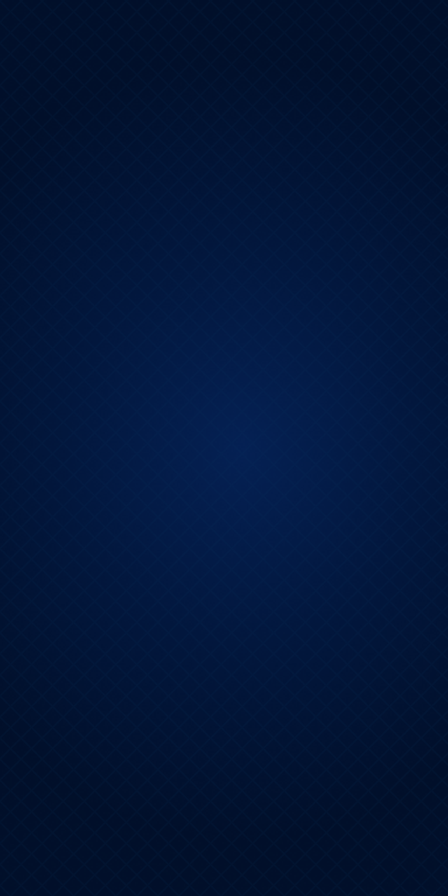
Write a Shadertoy shader that draws this background.

```glsl
// Deep navy backdrop with a soft central glow and a faint diagonal lattice.

const vec3 EDGE_COLOR = vec3(0.004, 0.060, 0.165);
const vec3 MID_COLOR = vec3(0.008, 0.090, 0.240);
const vec3 CORE_COLOR = vec3(0.018, 0.128, 0.328);
const vec3 LINE_COLOR = vec3(0.030, 0.220, 0.380);

// Lengths are in canvas widths, the glow centre in fractions of the canvas.
const vec2 GLOW_CENTER = vec2(0.54, 0.50);
const float GLOW_RADIUS = 0.78;
const float GLOW_STRETCH = 1.12;
const float LATTICE_PERIOD = 0.047;
const float LINE_HALF_WIDTH = 0.0013;
const float LINE_OPACITY = 0.11;
const float GRAIN = 0.004;

float hash(vec2 p) {
    return fract(sin(dot(p, vec2(127.1, 311.7))) * 43758.5453);
}

// Radial glow blended through three colours
vec3 glowColor(vec2 offset) {
    float r = length(offset / vec2(1.0, GLOW_STRETCH)) / GLOW_RADIUS;
    vec3 inner = mix(CORE_COLOR, MID_COLOR, clamp(r * 2.0, 0.0, 1.0));
    return mix(inner, EDGE_COLOR, clamp(r * 2.0 - 1.0, 0.0, 1.0));
}

// Coverage of two crossing families of 45 degree lines
float lattice(vec2 p, float pixel) {
    vec2 diagonal = vec2(p.x + p.y, p.x - p.y) / LATTICE_PERIOD;
    vec2 dist = abs(fract(diagonal) - 0.5) * LATTICE_PERIOD * 0.70711;
    vec2 lines = 1.0 - smoothstep(LINE_HALF_WIDTH - 0.5 * pixel,
                                  LINE_HALF_WIDTH + pixel, dist);
    return max(lines.x, lines.y);
}

void mainImage(out vec4 fragColor, in vec2 fragCoord) {
    float pixel = 1.0 / iResolution.x;
    vec2 p = fragCoord * pixel;
    vec2 center = GLOW_CENTER * iResolution.xy * pixel;

    vec3 color = glowColor(p - center);
    color = mix(color, LINE_COLOR, LINE_OPACITY * lattice(p, pixel));

    // Fine grain keeps the dark gradient free of bands
    color += GRAIN * (hash(floor(p * 256.0)) - 0.5);
    fragColor = vec4(color, 1.0);
}
```
